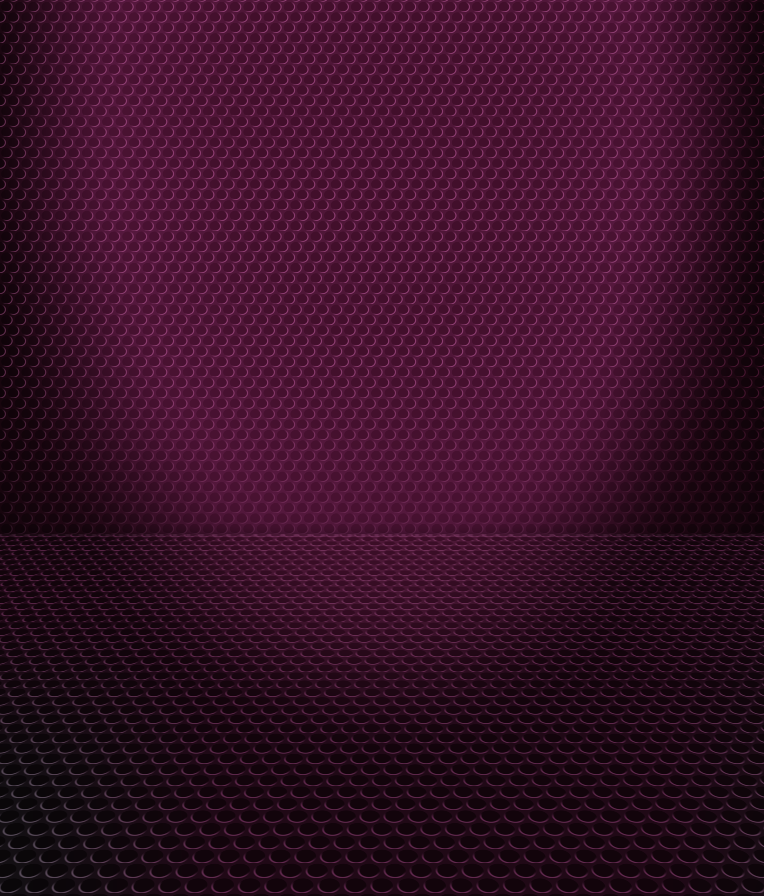
Write a WebGL 1 fragment shader that draws this background.

```glsl
precision highp float;
// A perforated plum wall meeting a perforated floor under one soft oval spotlight.
// Both planes share a staggered hole pattern; the floor feeds it perspective
// coordinates, and each hole gets a thin lit crescent along part of its rim.
uniform vec2 u_resolution;

// Staggered holes on unit cells: x = hole coverage, y = lit crescent.
vec2 perforation(vec2 cell, vec2 lightDir, float blur) {
  float row = floor(cell.y);
  vec2 q = vec2(fract(cell.x + 0.5 * mod(row, 2.0)) - 0.5,
                (fract(cell.y) - 0.5) * 0.86);
  float r = length(q);
  float hole = 1.0 - smoothstep(0.41 - blur, 0.41 + blur, r);
  float rim = 1.0 - smoothstep(0.0, 0.045 + blur, abs(r - 0.40));
  float facing = smoothstep(-0.35, 0.75, dot(q / max(r, 0.001), lightDir));
  return vec2(hole, rim * facing);
}

void main() {
  vec2 uv = gl_FragCoord.xy / u_resolution;
  vec2 p = uv * vec2(0.852, 1.0);
  float pixel = 1.0 / u_resolution.y;
  float horizon = 0.404;
  float below = horizon - p.y;
  float floorMask = smoothstep(-pixel, pixel, below);

  // Oval spotlight, spilling from the wall onto the floor
  float oval = length((p - vec2(0.419, 0.87)) / vec2(0.371, 0.612));
  float spot = 1.0 - smoothstep(0.76, 1.20, oval);
  float halo = smoothstep(0.35, 0.85, oval) * spot;

  // Wall: even rows, with crescents fading towards the seam
  vec2 wallHole = perforation(vec2(p.x / 0.015, -below / 0.01165),
                              vec2(0.85, -0.53), 0.5 * pixel / 0.0135);
  float sideFade = smoothstep(-0.05, 0.10, uv.x) * smoothstep(1.05, 0.90, uv.x);
  vec3 wallShade = vec3(0.105, 0.022, 0.062) * (0.60 + 0.40 * sideFade);
  vec3 wallWeb = mix(wallShade * 1.2, vec3(0.308, 0.086, 0.215), spot);
  vec3 wallPit = mix(wallShade * 0.8, vec3(0.258, 0.060, 0.168), spot);
  vec3 wallRim = mix(mix(vec3(0.36, 0.17, 0.29), vec3(0.27, 0.08, 0.18), uv.x),
                     vec3(0.55, 0.24, 0.44), spot);
  vec3 wall = mix(wallWeb, wallPit, wallHole.x);
  wall += vec3(0.030, 0.010, 0.028) * halo;
  float rimFade = mix(0.45, 1.0, smoothstep(0.40, 0.62, p.y));
  wall = mix(wall, wallRim, wallHole.y * rimFade);
  wall *= 1.0 - 0.25 * exp(-max(-below, 0.0) / 0.008);

  // Floor: rows and columns widen towards the viewer
  float depth = max(below, 0.0) + 0.45;
  float spacing = 0.0351 * depth;
  float rowHeight = depth * depth / 41.7;
  vec2 floorHole = perforation(vec2((p.x - 0.426) / spacing, 41.7 / depth),
                               vec2(-0.35, -0.94), 0.4 * pixel / rowHeight);
  float nearness = clamp(below / horizon, 0.0, 1.0);
  float leftGrey = smoothstep(0.32, 0.0, uv.x) * smoothstep(0.15, 0.75, nearness);
  float rightGrey = smoothstep(0.85, 1.05, uv.x) * nearness;
  float grey = max(leftGrey, 0.7 * rightGrey);
  vec3 floorWeb = mix(vec3(0.125, 0.034, 0.088), vec3(0.075, 0.058, 0.075), grey);
  floorWeb = mix(floorWeb, vec3(0.305, 0.095, 0.215), spot);
  vec3 floorPit = mix(vec3(0.070, 0.016, 0.043), vec3(0.038, 0.026, 0.036), grey);
  floorPit = mix(floorPit, vec3(0.235, 0.055, 0.155), spot);
  vec3 floorRim = mix(vec3(0.42, 0.18, 0.34), vec3(0.38, 0.33, 0.39), grey);
  floorRim = mix(floorRim, vec3(0.52, 0.24, 0.42), spot);
  vec3 ground = mix(floorWeb, floorPit, floorHole.x);
  ground = mix(ground, floorRim, floorHole.y * mix(0.70, 0.90, nearness));

  // Thin broken highlight where the planes meet
  float seam = 1.0 - smoothstep(0.0007, 0.0022, abs(below - 0.0015));
  float dash = smoothstep(0.25, 0.45, abs(fract(p.x / 0.015) - 0.5));
  vec3 seamLight = mix(vec3(0.20, 0.10, 0.16), vec3(0.45, 0.20, 0.36), spot);
  vec3 color = mix(wall, ground, floorMask);
  color = mix(color, seamLight, seam * (0.25 + 0.5 * dash));

  gl_FragColor = vec4(color, 1.0);
}
```
